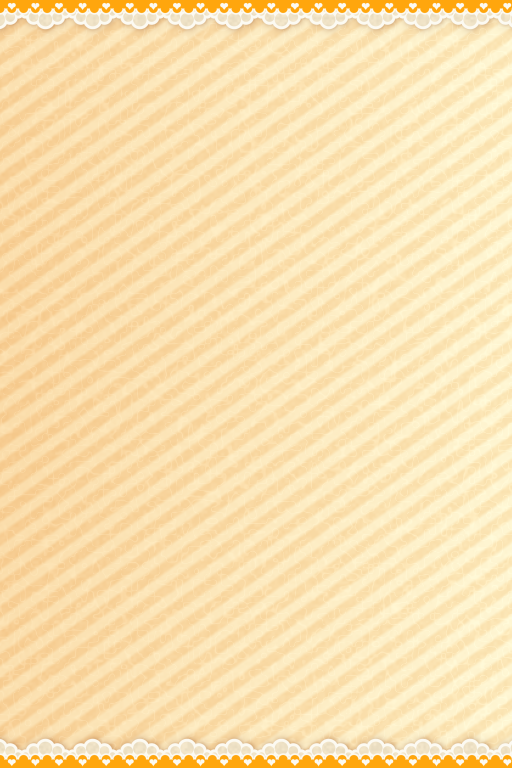
This pattern is drawn by a Shadertoy shader. Its source:

```glsl
// Cream paper with fine diagonal stripes, lit from the right and faintly embossed.
// Both short edges carry scalloped lace under an orange ribbon of cut-out hearts.
// One unit of length is the width of one lace scallop; shapes are distance fields.

#define SCALLOPS_ACROSS 10.85
#define LACE_SHIFT 0.964
#define LACE_RIM 0.062
#define STRIPES_DOWN 32.0
#define STRIPE_SLOPE 0.71
#define STRIPE_SOFTNESS 0.07
#define RIBBON_HEIGHT 0.18
#define TEETH_PER_SCALLOP 4.0
#define HEART_SIZE 0.085
#define GRAIN_SCALE 14.0
#define ORANGE vec3(1.00, 0.65, 0.05)
#define LACE_WHITE vec3(0.99, 0.98, 0.95)

float hash(vec2 p) {
    p = fract(p * vec2(0.1031, 0.1137));
    p += dot(p, p.yx + 33.33);
    return fract((p.x + p.y) * p.x * 91.7);
}

float valueNoise(vec2 p) {
    vec2 cell = floor(p), f = fract(p);
    f = f * f * (3.0 - 2.0 * f);
    float low = mix(hash(cell), hash(cell + vec2(1, 0)), f.x);
    float high = mix(hash(cell + vec2(0, 1)), hash(cell + vec2(1, 1)), f.x);
    return mix(low, high, f.y);
}

// Coverage of a shape whose inside has negative distance.
float cover(float d, float pixel) {
    return smoothstep(0.7 * pixel, -0.7 * pixel, d);
}

// Signed offset from the nearest centre of a row with the given period.
float repeatRow(float x, float period) {
    return (fract(x / period + 0.5) - 0.5) * period;
}

// Cloud-like scallop of five bumps; q.y is the distance from the canvas edge.
float laceDistance(vec2 q) {
    q.x = abs(repeatRow(q.x - LACE_SHIFT, 1.0));
    float d = q.y - 0.31;
    d = min(d, length(q - vec2(0.0, 0.415)) - 0.205);
    d = min(d, length(q - vec2(0.25, 0.36)) - 0.165);
    return min(d, length(q - vec2(0.42, 0.27)) - 0.125);
}

// Straight band fringed with small round teeth.
float ribbonDistance(vec2 q) {
    float period = 1.0 / TEETH_PER_SCALLOP;
    vec2 tooth = vec2(repeatRow(q.x, period), q.y - RIBBON_HEIGHT);
    return min(tooth.y, length(tooth) - 0.38 * period);
}

// Upright heart: a round lobe joined to a slanted wedge, mirrored.
float heartDistance(vec2 q) {
    q.x = abs(q.x);
    float lobe = length(q - vec2(0.45, 0.25)) - 0.53;
    float wedge = max(dot(q - vec2(0.0, -0.9), vec2(0.76, -0.65)), q.y - 0.25);
    return min(lobe, wedge);
}

vec3 stripedPaper(vec2 p, vec2 uv, float height, float pixel) {
    // Warm on the left, pale on the right, with slightly lighter left corners.
    float vertical = 2.0 * uv.y - 0.9;
    float light = clamp(uv.x + 0.22 * vertical * vertical * (1.0 - uv.x), 0.0, 1.0);
    vec3 bandDark = mix(vec3(0.97, 0.805, 0.575), vec3(0.99, 0.91, 0.725), light);
    vec3 bandPale = mix(vec3(0.985, 0.87, 0.675), vec3(1.0, 0.97, 0.835), light);

    float phase = (p.y - STRIPE_SLOPE * p.x) * STRIPES_DOWN / height;
    float distanceToMiddle = abs(fract(phase) - 0.5);
    float blur = STRIPE_SOFTNESS + pixel * STRIPES_DOWN / height;
    float pale = smoothstep(0.25 - blur, 0.25 + blur, distanceToMiddle);

    // Fine grain and curling embossed veins, stronger on the darker stripes.
    float grain = valueNoise(p * GRAIN_SCALE) - 0.5;
    float vein = abs(valueNoise(p * GRAIN_SCALE * 0.6 + 41.0) - 0.5);
    float relief = 0.035 * grain + 0.04 * (smoothstep(0.12, 0.0, vein) - 0.35);
    vec3 color = mix(bandDark, bandPale, pale);
    return color + relief * mix(1.0, 0.5, pale) * vec3(0.35, 0.8, 1.2);
}

void mainImage(out vec4 fragColor, in vec2 fragCoord) {
    float pixel = SCALLOPS_ACROSS / iResolution.x;
    vec2 p = fragCoord * pixel;
    float height = iResolution.y * pixel;
    vec3 color = stripedPaper(p, fragCoord / iResolution.xy, height, pixel);

    // Fold the canvas so that both borders share one edge distance.
    bool upper = p.y > 0.5 * height;
    vec2 q = vec2(p.x, upper ? height - p.y : p.y);

    // Lace: soft shadow, white rim, then beige mesh.
    float lace = laceDistance(q);
    float shadow = exp(-max(laceDistance(q - vec2(0.02, 0.0)), 0.0) * 18.0);
    color *= 1.0 - vec3(0.12, 0.18, 0.22) * shadow;
    color = mix(color, LACE_WHITE, cover(lace, pixel));
    float mesh = valueNoise(p * 18.0) - 0.5;
    vec3 beige = vec3(0.935, 0.885, 0.775) + 0.05 * mesh;
    color = mix(color, beige, cover(lace + LACE_RIM, pixel));

    // Ribbon with a pale edge and upright hearts cut through it.
    float ribbon = ribbonDistance(q);
    color = mix(color, LACE_WHITE, cover(ribbon - 0.035, pixel));
    color = mix(color, ORANGE, cover(ribbon, pixel));
    float heartY = upper ? 0.13 - q.y : q.y - 0.12;
    vec2 heart = vec2(repeatRow(q.x - 0.25, 0.5), heartY) / HEART_SIZE;
    color = mix(color, LACE_WHITE, cover(heartDistance(heart) * HEART_SIZE, pixel));

    fragColor = vec4(clamp(color, 0.0, 1.0), 1.0);
}
```
